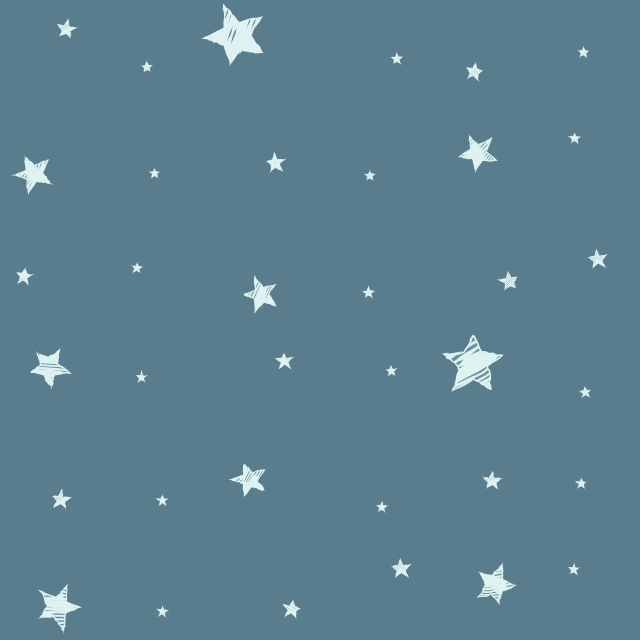
A Shadertoy shader for this pattern:

```glsl
// Hand-drawn pale stars in four sizes scattered over a flat dusty blue ground.
// A jittered, wrapping grid places one star per cell; each star is a five-armed
// distance function, filled with wobbly pen hatching inside a drawn outline.

const float GRID = 6.0;
const float TAU = 6.2831853;
const vec3 GROUND = vec3(0.35, 0.49, 0.55);
const vec3 INK = vec3(0.87, 0.95, 0.945);

float hash(vec2 p) {
    return fract(sin(dot(p, vec2(127.1, 311.7))) * 43758.5453);
}

float noise(vec2 p) {
    vec2 i = floor(p), f = fract(p);
    f = f * f * (3.0 - 2.0 * f);
    float low = mix(hash(i), hash(i + vec2(1, 0)), f.x);
    float high = mix(hash(i + vec2(0, 1)), hash(i + vec2(1, 1)), f.x);
    return mix(low, high, f.y);
}

vec2 rotate(vec2 p, float angle) {
    float c = cos(angle), s = sin(angle);
    return vec2(c * p.x - s * p.y, s * p.x + c * p.y);
}

// Signed distance to a unit star whose arms differ a little in length
float starDistance(vec2 p, float seed) {
    float sector = TAU / 5.0;
    float angle = atan(p.x, p.y);
    float arm = floor(angle / sector + 0.5);
    angle -= arm * sector;
    vec2 folded = length(p) * vec2(cos(angle), abs(sin(angle)));
    vec2 tip = vec2(1.08 - 0.2 * hash(vec2(mod(arm, 5.0), seed)), 0.0);
    vec2 notch = 0.45 * vec2(cos(0.5 * sector), sin(0.5 * sector));
    vec2 edge = notch - tip;
    return dot(folded - tip, normalize(vec2(edge.y, -edge.x)));
}

// Ink coverage of one sketched star in its own unit space
float sketchStar(vec2 p, float seed, float soft) {
    vec2 offset = vec2(seed * 37.0, seed * 91.0);
    vec2 stroke = rotate(p, -0.6 + 0.7 * (seed - 0.5));

    // Ragged outer edge
    vec2 bend = vec2(noise(p * 2.5 + offset), noise(p * 2.5 - offset)) - 0.5;
    float d = starDistance(p + 0.12 * bend, seed);
    d += 0.05 * (noise(stroke * vec2(2.0, 13.0) + offset) - 0.5);
    float body = 1.0 - smoothstep(-soft, soft, d);

    // Bare slivers between the pen strokes
    float density = 7.0;
    float lane = stroke.y * density + 1.2 * noise(stroke * 1.8 + offset);
    float middle = abs(fract(lane) - 0.5);
    float opening = 0.42 * smoothstep(0.3, 0.7, noise(stroke * vec2(2.0, 3.2) - offset));
    float gap = smoothstep(0.0, 2.0 * soft * density, opening - middle);

    // The outline stays inked
    float inside = smoothstep(0.03, 0.05 + soft, -d);
    return body * (1.0 - 0.85 * gap * inside);
}

// Radius by cell: large, medium, small or tiny, dealt out in a diagonal order
float starRadius(vec2 cell, float pick) {
    float kind = mod(cell.x + 2.0 * cell.y, 4.0);
    float index = cell.x + GRID * cell.y;
    float tiny = 0.0093 + 0.001 * pick;
    float small = 0.0145 + 0.0025 * pick;
    if (kind < 0.5) {
        bool large = index > 0.5 && mod(index, 16.0) < 0.5;
        return large ? 0.054 : 0.03 + 0.007 * pick;
    }
    if (kind < 1.5) return tiny;
    if (kind < 2.5) return small;
    return pick < 0.5 ? tiny : small;
}

// Strongest ink from the stars in the surrounding cells
float starField(vec2 uv, float blur) {
    vec2 home = floor(uv * GRID);
    float ink = 0.0;
    for (int y = -1; y <= 1; y++) {
        for (int x = -1; x <= 1; x++) {
            vec2 cell = home + vec2(x, y);
            vec2 id = mod(cell, GRID);
            vec2 jitter = vec2(hash(id + 3.7), hash(id + 19.3)) - 0.5;
            vec2 center = (cell + 0.5 + 0.56 * jitter) / GRID;
            float seed = hash(id + 41.9);
            float radius = starRadius(id, hash(id + 7.1));
            float tilt = (hash(id + 61.3) - 0.5) * mix(0.2, 1.2, smoothstep(0.01, 0.03, radius));
            vec2 p = rotate((uv - center) / radius, tilt);
            if (dot(p, p) < 2.0) ink = max(ink, sketchStar(p, seed, blur / radius));
        }
    }
    return ink;
}

void mainImage(out vec4 fragColor, in vec2 fragCoord) {
    vec2 uv = fragCoord / iResolution.y;
    float blur = max(0.0011, 0.7 / iResolution.y);
    fragColor = vec4(mix(GROUND, INK, starField(uv, blur)), 1.0);
}
```
